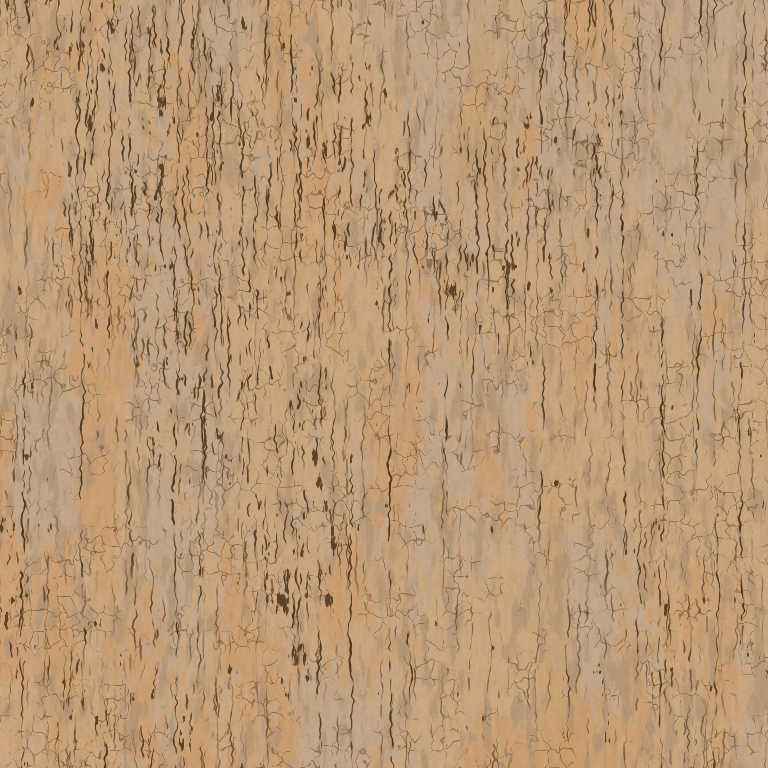
A WebGL 2 fragment shader for this texture:

```glsl
#version 300 es
precision highp float;
// Weathered tan paint with vertical wood-grain cracks, fine crackle and dark chips.

uniform vec2 u_resolution;
out vec4 fragColor;

const vec3 GREY_PAINT  = vec3(0.757, 0.645, 0.53);
const vec3 TAN_PAINT   = vec3(0.787, 0.645, 0.493);
const vec3 PEACH_PAINT = vec3(0.79, 0.615, 0.44);
const vec3 OCHRE_STAIN = vec3(0.78, 0.59, 0.37);
const vec3 DULL_PAINT  = vec3(0.69, 0.57, 0.45);
const vec3 CRACK_DARK  = vec3(0.29, 0.20, 0.105);
const vec3 CRACK_FINE  = vec3(0.46, 0.35, 0.23);

const float LONG_COLUMNS  = 25.0;
const float SHORT_COLUMNS = 58.0;
const float FLECK_COLUMNS = 115.0;
const float LONG_WIDTH    = 0.00105;   // half widths, in canvas heights
const float SHORT_WIDTH   = 0.00085;
const float FLECK_WIDTH   = 0.0010;
const float CRACKLE_WIDTH = 0.00055;
const vec2  CRACKLE_CELLS = vec2(52.0, 44.0);

float hash(vec2 p) {
    vec3 q = fract(vec3(p.xyx) * 0.1031);
    q += dot(q, q.yzx + 33.33);
    return fract((q.x + q.y) * q.z);
}

float noise(vec2 p) {
    vec2 i = floor(p), f = fract(p);
    f = f * f * (3.0 - 2.0 * f);
    return mix(mix(hash(i), hash(i + vec2(1, 0)), f.x),
               mix(hash(i + vec2(0, 1)), hash(i + vec2(1, 1)), f.x), f.y);
}

float fbm(vec2 p) {
    float sum = 0.0, gain = 0.5;
    for (int i = 0; i < 4; i++) {
        sum += gain * noise(p);
        p = p * 2.03 + 17.3;
        gain *= 0.5;
    }
    return sum / 0.9375;
}

// Antialiased coverage of a line with the given half width.
float stroke(float dist, float halfWidth, float px) {
    return clamp(0.5 + (halfWidth - dist) / px, 0.0, 1.0) * min(1.0, 2.0 * halfWidth / px);
}

// Wandering vertical cracks, one per column, broken up along their length.
float cracks(vec2 uv, float columns, float breaks, float threshold, float width, float seed, float px) {
    float column = floor(uv.x * columns), ink = 0.0;
    for (int i = -1; i <= 1; i++) {
        float id = column + float(i);
        float lane = id * 13.0 + seed;
        float h = hash(vec2(lane, seed));
        float y = uv.y + h * 9.0;
        float wander = 0.009 * (noise(vec2(lane, y * 6.0)) - 0.5)
                     + 0.004 * (noise(vec2(lane + 3.0, y * 44.0)) - 0.5)
                     + 0.0035 * (noise(vec2(lane + 5.0, y * 150.0)) - 0.5);
        float centre = (id + 0.15 + 0.7 * h) / columns + wander;
        float life = smoothstep(threshold, threshold + 0.2, noise(vec2(lane + 7.0, y * breaks)));
        float swell = 0.3 + 1.0 * noise(vec2(lane + 9.0, y * 40.0)) * (0.5 + noise(vec2(lane + 11.0, y * 170.0)));
        float bite = smoothstep(0.12, 0.4, noise(vec2(lane + 12.0, y * 70.0)));
        ink = max(ink, life * bite * stroke(abs(uv.x - centre), width * swell, px));
    }
    return ink;
}

// Distance to the nearest cell border, in cell units.
float cellBorder(vec2 p) {
    vec2 cell = floor(p), first = vec2(9.0), second = vec2(9.0);
    for (int y = -1; y <= 1; y++)
    for (int x = -1; x <= 1; x++) {
        vec2 id = cell + vec2(x, y);
        vec2 r = id + 0.15 + 0.7 * vec2(hash(id), hash(id + 71.0)) - p;
        if (dot(r, r) < dot(first, first)) { second = first; first = r; }
        else if (dot(r, r) < dot(second, second)) second = r;
    }
    return dot(0.5 * (first + second), normalize(second - first));
}

vec3 paint(vec2 uv) {
    float ragged = 0.32 * (noise(uv * vec2(150.0, 50.0)) - 0.5);
    float warmth = fbm(uv * vec2(14.0, 5.0) + 3.0) + ragged + 0.08 * (0.5 - uv.y);
    float peach = fbm(uv * vec2(16.0, 5.0) + 41.0) + 0.7 * ragged + 0.14 * abs(uv.x - 0.5) - 0.06 * uv.y;
    vec3 col = mix(GREY_PAINT, TAN_PAINT, smoothstep(0.42, 0.58, warmth));
    col = mix(col, PEACH_PAINT, 0.9 * smoothstep(0.54, 0.72, peach));
    col = mix(col, OCHRE_STAIN, 0.4 * smoothstep(0.64, 0.84, fbm(uv * vec2(11.0, 2.5) + 87.0)));
    col = mix(col, DULL_PAINT, 0.75 * smoothstep(0.54, 0.72, fbm(uv * vec2(85.0, 26.0) + 60.0)));
    float grain = 0.5 * noise(uv * vec2(240.0, 60.0)) + 0.5 * noise(uv * 330.0);
    return col * (0.965 + 0.07 * grain);
}

void main() {
    vec2 uv = gl_FragCoord.xy / u_resolution.y;
    float px = 1.0 / u_resolution.y;
    float wear = fbm(uv * vec2(8.0, 4.0) + 9.0) + 0.16 * (uv.y - 0.5) - 0.14 * (uv.x - 0.5);
    float worn = smoothstep(0.36, 0.66, wear);
    vec3 col = paint(uv);

    // Hairline crackle
    vec2 warp = vec2(noise(uv * 110.0), noise(uv * 110.0 + 50.0)) - 0.5;
    float border = cellBorder(uv * CRACKLE_CELLS + 0.6 * warp) / CRACKLE_CELLS.y;
    float gaps = smoothstep(0.46, 0.64, fbm(uv * vec2(34.0, 30.0) + 31.0));
    col = mix(col, CRACK_FINE, gaps * stroke(border, CRACKLE_WIDTH, px));

    // Vertical cracks and chipped flecks
    float ink = cracks(uv, LONG_COLUMNS, 4.5, 0.42, LONG_WIDTH, 2.0, px);
    ink = max(ink, cracks(uv, SHORT_COLUMNS, 17.0, 0.5, SHORT_WIDTH, 101.0, px) * mix(0.6, 1.0, worn));
    ink = max(ink, cracks(uv, FLECK_COLUMNS, 48.0, 0.56, FLECK_WIDTH, 211.0, px) * worn);
    float crumble = 0.16 * (noise(uv * vec2(330.0, 170.0)) - 0.5);
    float chips = fbm(uv * vec2(120.0, 32.0) + 15.0) + crumble + 0.08 * (worn - 0.5);
    ink = max(ink, 0.9 * smoothstep(0.77, 0.85, chips));
    col = mix(col, CRACK_DARK, 0.95 * ink);

    fragColor = vec4(col, 1.0);
}
```
